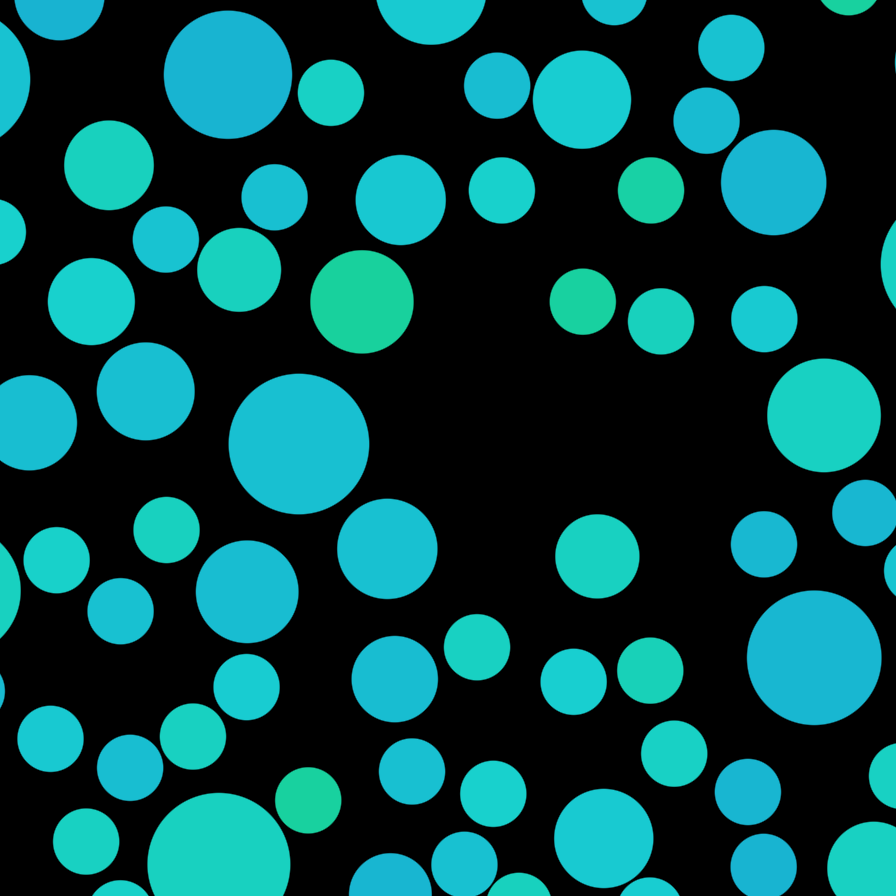
This background is drawn by a Shadertoy shader. Its source:

```glsl
vec4 hash4(vec2 cell) {
    vec4 p = fract((cell.xyxy + 60.0) * vec4(0.1031, 0.1030, 0.0973, 0.1099));
    p += dot(p, p.wzxy + 33.33);
    return fract((p.xxyz + p.yzzw) * p.zywx);
}

vec2 neighbour(int k) {
    return vec2(float(k % 3 - 1), float(k / 3 - 1));
}

// Discs hold centre, radius and priority
vec4 largeDisc(vec2 cell) {
    vec4 h = hash4(cell);
    return vec4((cell + 0.5 + 0.76 * (h.xy - 0.5)) * 0.175, mix(0.045, 0.089, h.z), h.w);
}

vec4 smallDisc(vec2 cell) {
    vec4 h = hash4(cell + 117.0);
    return vec4((cell + 0.5 + 0.54 * (h.xy - 0.5)) * 0.078, 0.037, h.w);
}

bool overlaps(vec4 a, vec4 b) {
    return distance(a.xy, b.xy) < a.z + b.z + 0.002;
}

// A large disc survives unless it touches one of higher priority
bool largeWins(vec2 cell, vec4 disc) {
    for (int k = 0; k < 9; k++) {
        vec4 other = largeDisc(cell + neighbour(k));
        if (other.w > disc.w && overlaps(disc, other)) return false;
    }
    return true;
}

bool clearOfLarge(vec4 disc) {
    vec2 base = floor(disc.xy / 0.175);
    for (int k = 0; k < 9; k++) {
        vec2 cell = base + neighbour(k);
        vec4 other = largeDisc(cell);
        if (overlaps(disc, other) && largeWins(cell, other)) return false;
    }
    return true;
}

bool smallWins(vec2 cell, vec4 disc) {
    if (!clearOfLarge(disc)) return false;
    for (int k = 0; k < 9; k++) {
        vec4 other = smallDisc(cell + neighbour(k));
        if (other.w > disc.w && overlaps(disc, other) && clearOfLarge(other)) return false;
    }
    return true;
}

// Layered sines leave some ground bare of small discs
bool isBare(vec2 p) {
    return sin(7.0 * p.x + 2.0 * p.y + 1.0) + sin(8.0 * p.y - 3.0 * p.x) < -1.2;
}

// Ramp from sky blue through cyan and teal to green
vec3 discColor(float t) {
    float green = mix(0.70, 0.82, clamp(t / 0.55, 0.0, 1.0));
    float blue = 0.82 - 0.08 * smoothstep(0.45, 0.9, t) - 0.15 * smoothstep(0.88, 1.0, t);
    return vec3(0.095, green, blue);
}

void mainImage(out vec4 fragColor, in vec2 fragCoord) {
    // Tilted canvas coordinates
    vec2 p = mat2(0.88, 0.475, -0.475, 0.88) * fragCoord / iResolution.y;
    float softness = 1.4 / iResolution.y;
    vec3 color = vec3(0.0);
    vec2 largeBase = floor(p / 0.175);
    vec2 smallBase = floor(p / 0.078);

    for (int k = 0; k < 9; k++) {
        // Large discs
        vec2 cell = largeBase + neighbour(k);
        vec4 disc = largeDisc(cell);
        float edge = distance(p, disc.xy) - disc.z;
        if (edge < softness && largeWins(cell, disc)) {
            float coverage = clamp(0.5 - edge / softness, 0.0, 1.0);
            color = mix(color, discColor(hash4(cell + 31.0).x), coverage);
        }

        // Small discs in the gaps
        cell = smallBase + neighbour(k);
        disc = smallDisc(cell);
        edge = distance(p, disc.xy) - disc.z;
        if (edge < softness && !isBare(disc.xy) && smallWins(cell, disc)) {
            float coverage = clamp(0.5 - edge / softness, 0.0, 1.0);
            color = mix(color, discColor(hash4(cell + 253.0).x), coverage);
        }
    }

    fragColor = vec4(color, 1.0);
}
```
